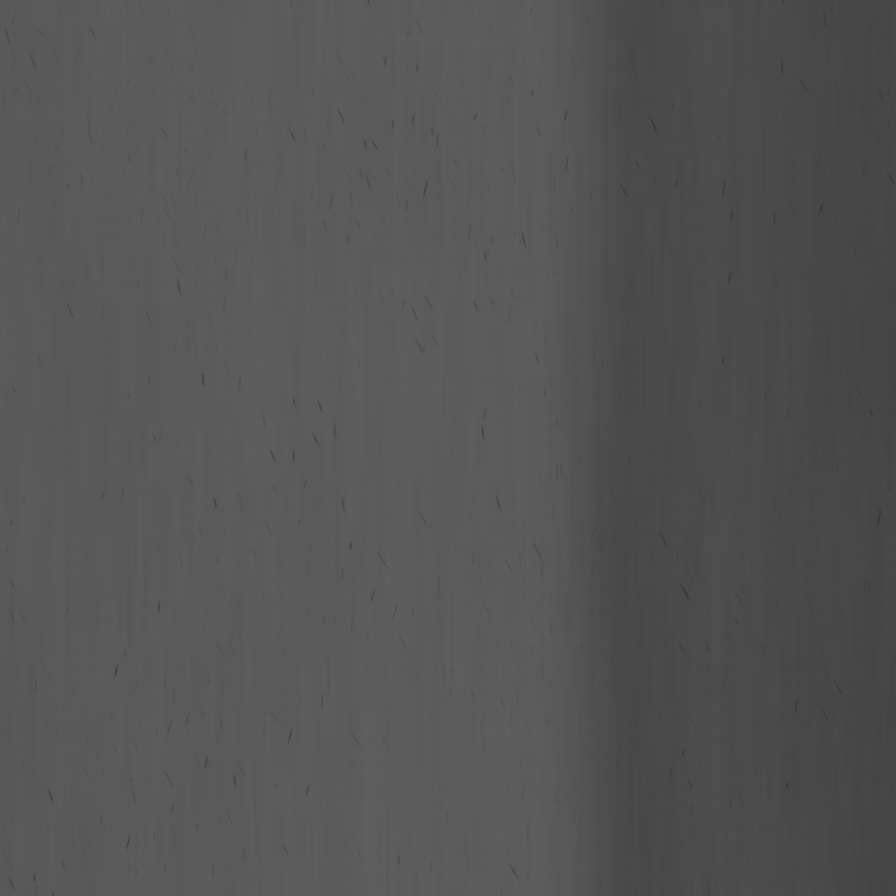
Reproduce this texture procedurally as a WebGL 1 fragment shader.

```glsl
precision highp float;
// Dark grey wood veneer: soft vertical shading, fine upright grain and small dark flecks.
uniform vec2 u_resolution;

const vec3 LIGHT_GREY = vec3(0.360, 0.360, 0.360);
const vec3 DARK_GREY = vec3(0.286, 0.286, 0.286);

float hash(vec2 p) {
  vec3 q = fract(vec3(p.xyx) * 0.1031);
  q += dot(q, q.yzx + 33.33);
  return fract((q.x + q.y) * q.z);
}

float valueNoise(vec2 p) {
  vec2 cell = floor(p);
  vec2 f = fract(p);
  f = f * f * (3.0 - 2.0 * f);
  float low = mix(hash(cell), hash(cell + vec2(1.0, 0.0)), f.x);
  float high = mix(hash(cell + vec2(0.0, 1.0)), hash(cell + vec2(1.0, 1.0)), f.x);
  return mix(low, high, f.y);
}

// Noise centred on zero, with its own frequency along each axis
float grain(vec2 uv, vec2 frequency, float seed) {
  return valueNoise(uv * frequency + seed) - 0.5;
}

// Broad light and dark bands running up the sheet: 0 is dark, 1 is light
float bandShade(vec2 uv) {
  float x = uv.x + 0.02 * grain(uv, vec2(3.0, 2.5), 11.0);
  float shade = 1.0 - smoothstep(0.59, 0.71, x);
  shade += 0.17 * smoothstep(0.70, 0.79, x) * (1.0 - smoothstep(0.80, 0.93, x));
  shade -= 0.13 * smoothstep(0.84, 1.0, x);
  shade -= 0.14 * (1.0 - smoothstep(0.0, 0.36, x));
  return shade;
}

// Soft tapered stroke through the origin, leaning by slope
float stroke(vec2 p, float halfLength, float halfWidth, float slope, float blur) {
  float along = clamp(abs(p.y) / halfLength, 0.0, 1.0);
  float across = abs(p.x - slope * p.y);
  float body = 1.0 - smoothstep(0.0, halfWidth + blur, across);
  return body * (1.0 - along * along);
}

// Scattered flecks, one candidate per cell, gathered in loose clusters
float flecks(vec2 uv, vec2 cells, float seed, float density, float blur) {
  vec2 home = floor(uv * cells);
  float darkest = 0.0;
  for (int j = -1; j <= 1; j++) {
    for (int i = -1; i <= 1; i++) {
      vec2 id = home + vec2(float(i), float(j));
      vec2 key = id + seed;
      vec2 jitter = vec2(hash(key + 3.7), hash(key + 17.3));
      vec2 center = (id + jitter) / cells;
      float cluster = smoothstep(0.3, 0.8, valueNoise(center * vec2(9.0, 6.0) + seed));
      float present = step(hash(key + 41.9), density * (0.25 + 1.5 * cluster));
      float halfLength = mix(0.004, 0.012, hash(key + 59.1));
      float halfWidth = mix(0.0006, 0.0014, hash(key + 71.3));
      float slope = mix(-0.65, 0.35, hash(key + 83.7));
      float strength = mix(0.25, 1.0, pow(hash(key + 97.1), 2.0));
      float mark = stroke(uv - center, halfLength, halfWidth, slope, blur);
      darkest = max(darkest, present * strength * mark);
    }
  }
  return darkest;
}

void main() {
  vec2 uv = gl_FragCoord.xy / u_resolution;
  float blur = max(0.0010, 0.75 / u_resolution.y);

  // Base shading
  float shade = bandShade(uv);
  vec3 color = mix(DARK_GREY, LIGHT_GREY, shade);

  // Upright fibres, cloudy patches and a faint cross weave
  float fibres = 0.010 * grain(uv, vec2(210.0, 16.0), 5.0)
               + 0.008 * grain(uv, vec2(90.0, 5.0), 37.0)
               + 0.005 * grain(uv, vec2(32.0, 1.5), 61.0);
  float clouds = 0.007 * grain(uv, vec2(7.0, 5.0), 23.0);
  float weave = 0.004 * grain(uv, vec2(24.0, 190.0), 79.0);
  color += fibres + clouds + weave;

  // Dark flecks, weaker on the dark side
  float contrast = mix(0.65, 1.0, clamp(shade, 0.0, 1.0));
  float bold = flecks(uv, vec2(34.0, 26.0), 7.0, 0.26, blur);
  float faint = flecks(uv, vec2(60.0, 38.0), 131.0, 0.32, blur);
  color -= contrast * (0.105 * bold + 0.035 * faint);

  gl_FragColor = vec4(color, 1.0);
}
```
